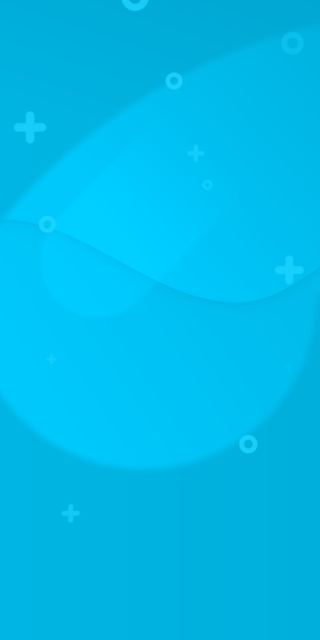
Give the GLSL for this background, as a WebGL 1 fragment shader.

```glsl
precision highp float;
// Cyan backdrop: a soft egg-shaped glow crossed by a wave, with scattered rings and plus signs.

uniform vec2 u_resolution;

const float PI = 3.14159265;
const vec3 MARK_TINT = vec3(0.12, 0.83, 1.0);
const int MARK_COUNT = 6;

// Filled coverage of a signed distance with a chosen edge softness.
float cover(float dist, float soft) {
  return 1.0 - smoothstep(-soft, soft, dist);
}

float circleDist(vec2 p, vec2 center, float radius) {
  return length(p - center) - radius;
}

float capsuleDist(vec2 p, vec2 a, vec2 b, float radius) {
  vec2 pa = p - a, ba = b - a;
  float t = clamp(dot(pa, ba) / dot(ba, ba), 0.0, 1.0);
  return length(pa - ba * t) - radius;
}

float ringDist(vec2 p, float radius) {
  return abs(length(p) - radius) - 0.36 * radius;
}

// Plus sign with rounded arms.
float plusDist(vec2 p, float arm) {
  float halfWidth = 0.27 * arm;
  vec2 q = abs(p);
  q = vec2(max(q.x, q.y), min(q.x, q.y));
  return length(vec2(max(q.x - arm + halfWidth, 0.0), q.y)) - halfWidth;
}

// Round base below, opening to the upper right under a wide arc.
float eggDist(vec2 p) {
  float base = circleDist(p, vec2(0.448, 1.076), 0.542);
  float arc = circleDist(p, vec2(1.43, 0.109), 1.865);
  return max(arc, min(base, 1.076 - p.y));
}

float waveHeight(float x) {
  float crest = 0.742;
  float phase = x + 0.3 * max(x - crest, 0.0);
  return 1.185 + 0.13 * cos(phase * PI / crest);
}

// Cyan of a given brightness.
vec3 cyan(float level) {
  return vec3(0.0, level, min(level * 1.255, 1.0));
}

float backdropLevel(vec2 p) {
  return 0.71 - 0.025 * p.x - 0.075 * max(p.y - 1.6, 0.0);
}

// Egg shading: separate diagonal gradients above and below the wave.
float eggLevel(vec2 p, float belowWave) {
  float upper = 0.78 - 0.1 * dot(p - vec2(0.31, 1.43), vec2(0.75, 0.65));
  float lower = 0.765 - 0.06 * dot(p - vec2(0.365, 1.0), vec2(0.84, 0.55));
  return mix(min(upper, 0.785), clamp(lower, 0.735, 0.785), belowWave);
}

void main() {
  vec2 p = gl_FragCoord.xy / u_resolution * vec2(1.0, 2.0);
  float pixel = 1.0 / u_resolution.x;

  // Backdrop, egg and wave
  float depth = waveHeight(p.x) - p.y;
  float belowWave = smoothstep(-pixel, pixel, depth);
  float egg = cover(eggDist(p), 0.018);
  float level = mix(backdropLevel(p), eggLevel(p, belowWave), egg);

  // Inner streak fading to the upper right
  vec2 streakStart = vec2(0.307, 1.188), streakEnd = vec2(0.63, 1.52);
  float streak = cover(capsuleDist(p, streakStart, streakEnd, 0.18), 0.012);
  float along = dot(p - streakStart, normalize(streakEnd - streakStart));
  level += 0.026 * streak * (1.0 - smoothstep(0.05, 0.6, along));

  // Thin shade under the wave line
  level -= 0.035 * egg * belowWave * exp(-max(depth, 0.0) / 0.016);
  vec3 color = cyan(level);

  // Marks: position, size, opacity
  vec4 rings[MARK_COUNT];
  rings[0] = vec4(0.422, 2.008, 0.031, 0.8);
  rings[1] = vec4(0.544, 1.747, 0.0195, 0.85);
  rings[2] = vec4(0.914, 1.865, 0.026, 0.35);
  rings[3] = vec4(0.648, 1.422, 0.0117, 0.6);
  rings[4] = vec4(0.148, 1.299, 0.0195, 0.9);
  rings[5] = vec4(0.776, 0.612, 0.021, 0.85);
  vec4 pluses[MARK_COUNT];
  pluses[0] = vec4(0.094, 1.602, 0.05, 0.75);
  pluses[1] = vec4(0.612, 1.521, 0.027, 0.6);
  pluses[2] = vec4(0.904, 1.156, 0.045, 0.75);
  pluses[3] = vec4(0.161, 0.878, 0.016, 0.5);
  pluses[4] = vec4(0.221, 0.396, 0.029, 0.65);
  pluses[5] = vec4(0.901, 0.854, 0.016, 0.15);
  for (int i = 0; i < MARK_COUNT; i++) {
    float ring = cover(ringDist(p - rings[i].xy, rings[i].z), pixel);
    float cross = cover(plusDist(p - pluses[i].xy, pluses[i].z), pixel);
    color = mix(color, MARK_TINT, ring * rings[i].w);
    color = mix(color, MARK_TINT, cross * pluses[i].w);
  }

  gl_FragColor = vec4(color, 1.0);
}
```
